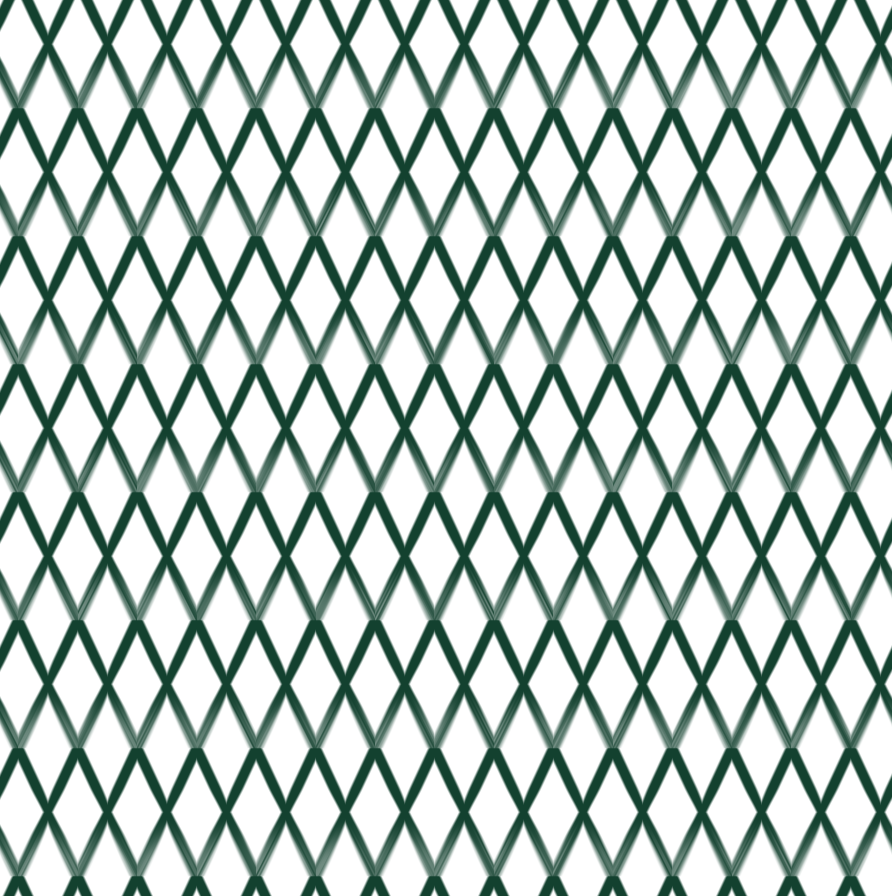
This pattern is drawn by a WebGL 2 fragment shader. Its source:

```glsl
#version 300 es
precision highp float;
// Diamond lattice of soft green strands on white, 15 by 7 repeats.
// Each cell is folded about its apex: below it the strands are solid and cut
// flat on top, above it they fade into brushed, streaky strokes.

#define REPEATS vec2(15.0, 7.0)
#define APEX_SHIFT vec2(0.306, 0.845)
#define HALF_WIDTH 0.096
#define EDGE_SOFT 0.030
#define WAIST_PINCH 0.22
#define FADE_AMOUNT 0.17
#define STREAK_AMOUNT 0.30
#define STREAK_FREQ 34.0
#define GREEN vec3(0.075, 0.255, 0.185)
#define PAPER vec3(1.0)

uniform vec2 u_resolution;
out vec4 fragColor;

float hash(vec2 p) {
  return fract(sin(dot(p, vec2(127.1, 311.7))) * 43758.5453);
}

float valueNoise(float x, float seed) {
  float i = floor(x);
  float f = x - i;
  return mix(hash(vec2(i, seed)), hash(vec2(i + 1.0, seed)), f * f * (3.0 - 2.0 * f));
}

// Soft band around zero, with separate softness on its two sides.
float band(float d, float halfWidth, float innerSoft, float outerSoft) {
  float inner = smoothstep(-halfWidth - innerSoft, -halfWidth + innerSoft, d);
  float outer = 1.0 - smoothstep(halfWidth - outerSoft, halfWidth + outerSoft, d);
  return inner * outer;
}

void main() {
  vec2 uv = gl_FragCoord.xy / u_resolution;
  vec2 pixel = REPEATS / u_resolution;

  // Cell coordinates around the nearest apex, with y pointing down.
  vec2 grid = vec2(uv.x, 1.0 - uv.y) * REPEATS - APEX_SHIFT;
  vec2 cell = floor(grid + 0.5);
  vec2 local = grid - cell;
  cell = mod(cell, REPEATS);

  // Signed horizontal distance to the strand, positive on its outer side.
  float d = abs(local.x) - abs(local.y);
  float side = step(0.0, local.x);
  float waist = smoothstep(0.30, 0.5, abs(local.y));
  float halfWidth = HALF_WIDTH * (1.0 - WAIST_PINCH * waist);
  float soft = max(EDGE_SOFT, pixel.x * 0.7);

  // Solid strand below the apex.
  float solid = band(d, halfWidth, soft, soft);

  // Brushed strand above the apex, paler towards its lower end.
  float fade = 1.0 - smoothstep(0.08, 0.47, abs(local.y));
  float seed = dot(cell, vec2(1.0, 17.0)) + side * 131.0;
  float streak = valueNoise(d * STREAK_FREQ + local.y * 3.0, seed);
  float tone = 1.0 - fade * (FADE_AMOUNT + 0.05 * side + STREAK_AMOUNT * (streak - 0.35));
  float brushed = band(d, halfWidth, soft * (1.0 + 0.4 * fade), soft * (1.0 + 1.1 * fade));
  brushed *= clamp(tone, 0.0, 1.0);

  // Flat cut at the apex, where the solid strand starts.
  float below = smoothstep(-pixel.y, pixel.y, local.y);
  float ink = mix(brushed, solid, below);
  fragColor = vec4(mix(PAPER, GREEN, ink), 1.0);
}
```
